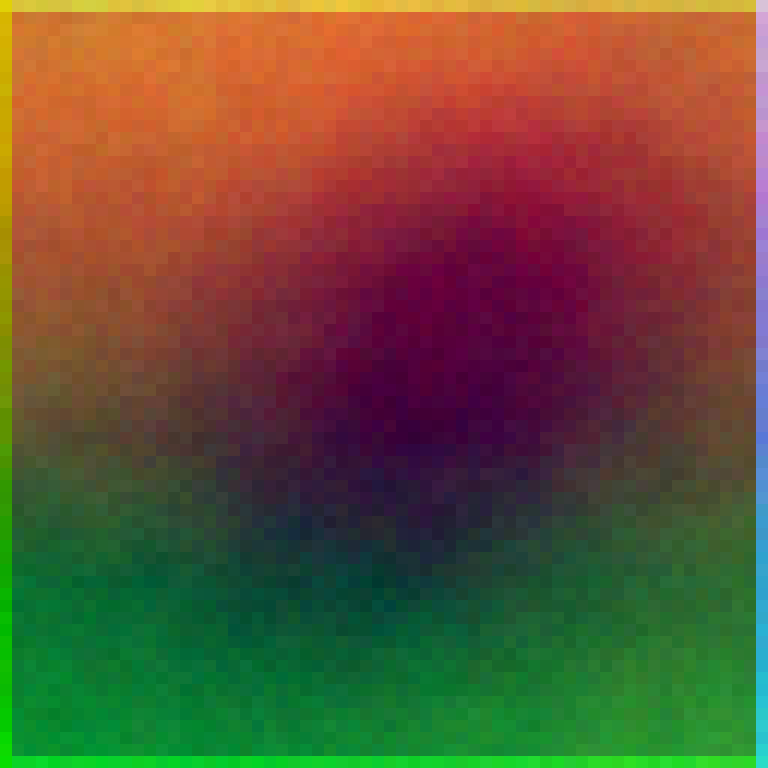
Write a three.js fragment shader that draws this background.

```glsl
varying vec2 vUv;

const float CELLS = 64.0;
const float HALF_PI = 1.5707963;

// Dark tilted blot
const vec2 BLOT_CENTER = vec2(0.59, 0.54);
const vec2 BLOT_RADII = vec2(0.37, 0.26);
const float BLOT_STRENGTH = 1.1;
const vec3 BLOT_ABSORB = vec3(0.40, 1.0, -0.22);

// Warm light at the top and ochre tint at the lower right
const vec2 GLOW_CENTER = vec2(0.53, 0.93);
const vec2 GLOW_RADII = vec2(0.30, 0.16);
const vec3 GLOW_COLOR = vec3(0.10, 0.01, 0.0);
const float OCHRE_TINT = 0.14;

// Light added to the outermost cells
const vec3 LEFT_LIFT = vec3(-0.01, 0.24, -0.20);
const vec3 RIGHT_LIFT = vec3(0.0, 0.21, 0.62);
const vec3 TOP_LIFT = vec3(0.04, 0.31, 0.05);
const vec3 BOTTOM_LIFT = vec3(0.0, 0.26, -0.03);

const float CELL_GRAIN = 0.055;
const float CLOUD_GRAIN = 0.06;

vec3 hash3(vec2 p) {
  vec3 q = fract(vec3(p.xyx) * vec3(0.1031, 0.1030, 0.0973));
  q += dot(q, q.yxz + 33.33);
  return fract((q.xxy + q.yzz) * q.zyx);
}

vec3 valueNoise(vec2 p) {
  vec2 i = floor(p);
  vec2 f = fract(p);
  f = f * f * (3.0 - 2.0 * f);
  vec3 low = mix(hash3(i), hash3(i + vec2(1.0, 0.0)), f.x);
  vec3 high = mix(hash3(i + vec2(0.0, 1.0)), hash3(i + 1.0), f.x);
  return mix(low, high, f.y);
}

float gaussian(vec2 d, vec2 radii) {
  d /= radii;
  return exp(-dot(d, d));
}

// Green ground rising into orange
vec3 verticalGradient(float y) {
  float red = 0.04 + 0.77 * sin(HALF_PI * clamp((y - 0.24) / 0.70, 0.0, 1.0));
  float green = 0.34 + 0.26 * pow(clamp((0.45 - y) / 0.45, 0.0, 1.0), 1.2);
  green += 0.13 * smoothstep(0.65, 1.0, y);
  return vec3(red, green, 0.19);
}

vec3 field(vec2 p) {
  vec3 color = verticalGradient(p.y);
  color.r += OCHRE_TINT * smoothstep(0.4, 1.0, p.x) * (1.0 - smoothstep(0.2, 0.5, p.y));
  color += GLOW_COLOR * gaussian(p - GLOW_CENTER, GLOW_RADII);

  // Rotate by 45 degrees so the blot leans to the upper right
  vec2 d = p - BLOT_CENTER;
  vec2 tilted = vec2(d.x + d.y, d.x - d.y) * 0.70711;
  float blot = min(BLOT_STRENGTH * gaussian(tilted, BLOT_RADII), 1.0);
  return color * (1.0 - BLOT_ABSORB * blot);
}

// One-cell frame; corners keep the stronger green
vec3 frameLift(vec2 cell) {
  float last = CELLS - 1.5;
  vec3 side = LEFT_LIFT * (1.0 - step(0.5, cell.x)) + RIGHT_LIFT * step(last, cell.x);
  vec3 cap = BOTTOM_LIFT * (1.0 - step(0.5, cell.y)) + TOP_LIFT * step(last, cell.y);
  return vec3(side.r + cap.r, max(side.g, cap.g), side.b + cap.b);
}

void main() {
  vec2 cell = min(floor(vUv * CELLS), CELLS - 1.0);
  vec2 p = (cell + 0.5) / CELLS;

  vec3 color = field(p);
  color += (hash3(cell + 7.0) - 0.5) * CELL_GRAIN;
  color += (valueNoise(p * 16.0 + 3.0) - 0.5) * CLOUD_GRAIN * vec3(1.0, 0.8, 0.4);
  color += frameLift(cell);

  gl_FragColor = vec4(clamp(color, 0.0, 1.0), 1.0);
}
```
